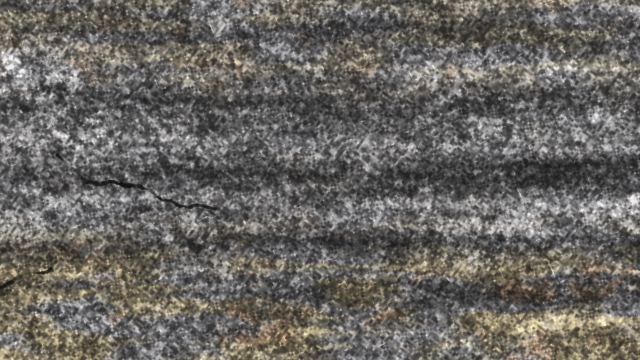
This texture is drawn by a Shadertoy shader. Its source:

```glsl
// Weathered banded gneiss: dark and tan layers, salt-and-pepper grain, pale crust and cracks.

const float BASE_TONE = 0.392;
const float GRAIN_FREQ = 150.0;      // finest grains per canvas height
const float GRAIN_CONTRAST = 1.0;
const float LAYER_CONTRAST = 0.80;
const float STREAK_CONTRAST = 0.40;
const float CRUST_STRENGTH = 0.60;
const float CRACK_WIDTH = 0.0012;
const vec3 GREY_TINT = vec3(0.995, 0.99, 1.01);
const vec3 TAN_TINT = vec3(1.10, 1.02, 0.83);
const vec3 RUST_TINT = vec3(1.16, 0.96, 0.78);
const vec3 CRUST_TINT = vec3(1.0, 0.995, 1.0);

// Mineral layers: height, half width, change of log tone
const int LAYER_COUNT = 9;
const vec3 LAYERS[LAYER_COUNT] = vec3[](
    vec3(0.71, 0.045, -0.55), vec3(0.525, 0.048, -0.62), vec3(0.33, 0.022, -0.45),
    vec3(0.92, 0.020, -0.42), vec3(0.19, 0.028, -0.28), vec3(0.62, 0.032, 0.16),
    vec3(0.43, 0.028, 0.18), vec3(0.80, 0.030, 0.18), vec3(0.10, 0.040, 0.12));

// Corners of the main crack
const int CRACK_POINTS = 5;
const vec2 CRACK[CRACK_POINTS] = vec2[](
    vec2(0.16, 0.58), vec2(0.25, 0.50), vec2(0.38, 0.485),
    vec2(0.45, 0.44), vec2(0.62, 0.417));

// Turns that keep the noise lattices off the canvas axes
const mat2 TURN_A = mat2(0.80, 0.60, -0.60, 0.80);
const mat2 TURN_B = mat2(0.92, -0.39, 0.39, 0.92);

float hash(vec2 p) {
    vec3 h = fract(p.xyx * 0.1031);
    h += dot(h, h.yzx + 33.33);
    return fract((h.x + h.y) * h.z);
}

float noise(vec2 p) {
    vec2 cell = floor(p), f = fract(p);
    f = f * f * (3.0 - 2.0 * f);
    return mix(mix(hash(cell), hash(cell + vec2(1, 0)), f.x),
               mix(hash(cell + vec2(0, 1)), hash(cell + vec2(1, 1)), f.x), f.y);
}

float fbm(vec2 p) {
    float sum = 0.0, amp = 0.5;
    for (int i = 0; i < 5; i++) {
        sum += amp * noise(p);
        p = mat2(1.6, 1.2, -1.2, 1.6) * p + 17.3;
        amp *= 0.5;
    }
    return sum / 0.97;
}

float segmentDistance(vec2 p, vec2 a, vec2 b) {
    vec2 ab = b - a;
    return length(p - a - ab * clamp(dot(p - a, ab) / dot(ab, ab), 0.0, 1.0));
}

// Log tone of the broad layers, strongest toward the right
float layerTone(vec2 p, float across) {
    float tone = 0.0;
    for (int i = 0; i < LAYER_COUNT; i++) {
        float d = (p.y - LAYERS[i].x) / LAYERS[i].y;
        tone += LAYERS[i].z * exp(-d * d);
    }
    return tone * mix(0.55, 1.1, smoothstep(0.0, 0.8, across));
}

// Log tone of the mineral grains, centred on zero
float grainTone(vec2 p) {
    vec2 g = p * GRAIN_FREQ;
    return 0.95 * (noise(TURN_A * g + 200.0) - 0.5)
         + 0.72 * (noise(TURN_B * g * 0.56 + 131.0) - 0.5)
         + 0.48 * (noise(TURN_A * g * vec2(0.24, 0.32) + 157.0) - 0.5)
         + 0.30 * (noise(g * vec2(0.09, 0.17) + 19.0) - 0.5);
}

float crackMask(vec2 p) {
    p += 0.035 * (vec2(fbm(p * 16.0), fbm(p * 16.0 + 40.0)) - 0.5);
    float d = segmentDistance(p, vec2(-0.02, 0.20), vec2(0.15, 0.255));
    for (int i = 0; i < CRACK_POINTS - 1; i++)
        d = min(d, segmentDistance(p, CRACK[i], CRACK[i + 1]));
    float width = CRACK_WIDTH * (0.2 + 1.8 * noise(p * 14.0));
    float strength = smoothstep(0.15, 0.60, noise(p * 24.0 + 11.0));
    return strength * (1.0 - smoothstep(width, width + 0.005, d));
}

void mainImage(out vec4 fragColor, in vec2 fragCoord) {
    vec2 p = fragCoord / iResolution.y;
    float across = fragCoord.x / iResolution.x;

    // Layers waver slightly along their length
    vec2 q = p;
    q.y += 0.035 * (fbm(p * vec2(1.6, 3.0)) - 0.5) + 0.016 * (fbm(p * vec2(9.0, 14.0)) - 0.5);
    float layers = LAYER_CONTRAST * layerTone(q, across);
    float streak = noise(q * vec2(2.0, 27.0) + 5.0) + 0.8 * noise(q * vec2(4.5, 64.0) + 9.0) - 0.9;

    // Pale crust in broken patches
    vec2 corner = (p - vec2(0.24, 0.95)) * vec2(6.0, 14.0);
    float patches = fbm(p * vec2(3.8, 7.0) + 3.0) + 0.16 * exp(-dot(corner, corner)) + 0.10 * layers;
    float crust = smoothstep(0.48, 0.76, patches)
                * smoothstep(0.38, 0.66, fbm(TURN_B * p * 44.0 + 71.0));
    crust *= mix(0.65, 1.0, smoothstep(0.2, 0.45, p.y));

    // Tone in log space, with sparse glints
    float tone = layers + STREAK_CONTRAST * streak + GRAIN_CONTRAST * grainTone(p)
               + CRUST_STRENGTH * crust;
    tone += 0.35 * smoothstep(0.82, 0.94, noise(TURN_B * p * GRAIN_FREQ * 0.8 + 183.0));

    // Tan feldspar below and near the top, rust in small blotches
    float tanZone = 0.95 * (1.0 - smoothstep(0.22, 0.44, q.y)) + 0.50 * smoothstep(0.70, 0.84, q.y) + 0.10;
    float feldspar = fbm(q * vec2(5.0, 20.0) + 23.0) + 0.2 * streak + 0.2 * layers;
    float tanAmount = tanZone * smoothstep(0.30, 0.62, feldspar);
    float rust = tanZone * smoothstep(0.60, 0.78, fbm(p * vec2(12.0, 16.0) + 47.0));
    vec3 tint = mix(GREY_TINT, TAN_TINT, tanAmount);
    tint = mix(tint, RUST_TINT, 0.7 * rust);
    tint = mix(tint, CRUST_TINT, 0.8 * crust);

    // Faint pale vein and dark cracks
    float vein = segmentDistance(p + 0.02 * (fbm(p * 12.0) - 0.5), vec2(0.50, 0.66), vec2(0.64, 0.88));
    tone += 0.2 * (1.0 - smoothstep(0.002, 0.014, vein));

    // Soft shoulder and toe hold back the brightest and darkest grains
    tone -= 0.40 * max(tone - 0.45, 0.0) + 0.20 * min(tone + 0.70, 0.0);
    tone -= 1.1 * crackMask(p);

    vec3 colour = BASE_TONE * exp(tone) * tint;
    fragColor = vec4(min(colour, vec3(0.94)), 1.0);
}
```
